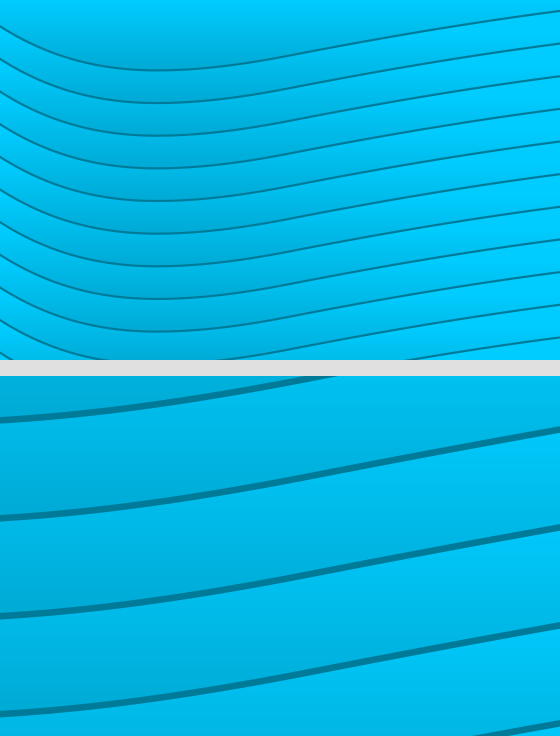
Top, the full canvas; bottom, a detail of the centre.
Reproduce this background procedurally as a WebGL 2 fragment shader.

```glsl
#version 300 es
precision highp float;

uniform vec2 u_resolution;
out vec4 fragColor;

// Lengths are fractions of the canvas width; depth runs down from the top.
const float SPACING = 0.0583;
const float LINE_WIDTH = 0.0039;
const float SHADE_DEPTH = 0.1262;

// Wave knots: x, depth, slope
const vec3 LEFT_END = vec3(0.0, 0.0469, 0.64);
const vec3 VALLEY = vec3(0.28, 0.1257, 0.0);
const vec3 BEND = vec3(0.5195, 0.0987, -0.195);
const vec3 RIGHT_END = vec3(1.0, 0.0195, -0.13);

const vec3 BRIGHT_CYAN = vec3(0.0, 0.8, 1.0);
const vec3 DEEP_CYAN = vec3(0.0, 0.663, 0.83);
const vec3 LINE_TEAL = vec3(0.0, 0.48, 0.6);

// Cubic Hermite curve between two knots
float hermite(vec3 a, vec3 b, float x) {
    float span = b.x - a.x;
    float t = (x - a.x) / span;
    float s = 1.0 - t;
    float ends = mix(a.y, b.y, t * t * (3.0 - 2.0 * t));
    return ends + span * t * s * (a.z * s - b.z * t);
}

// Depth of the topmost line
float waveDepth(float x) {
    if (x < VALLEY.x) return hermite(LEFT_END, VALLEY, x);
    if (x < BEND.x) return hermite(VALLEY, BEND, x);
    return hermite(BEND, RIGHT_END, x);
}

float waveSlope(float x) {
    const float STEP = 0.001;
    return (waveDepth(x + STEP) - waveDepth(x - STEP)) / (2.0 * STEP);
}

void main() {
    float pixel = 1.0 / u_resolution.x;
    float x = gl_FragCoord.x * pixel;
    float depth = (u_resolution.y - gl_FragCoord.y) * pixel;
    float row = (depth - waveDepth(x)) / SPACING;

    // Each band darkens toward the valley of its lower line
    float band = max(ceil(row), 0.0);
    float shade = clamp((depth - band * SPACING) / SHADE_DEPTH, 0.0, 1.0);
    vec3 color = mix(BRIGHT_CYAN, DEEP_CYAN, shade);

    // Even stroke width, corrected for the slope of the wave
    float nearestLine = max(floor(row + 0.5), 0.0);
    float slope = waveSlope(x);
    float distanceToLine = abs(row - nearestLine) * SPACING / sqrt(1.0 + slope * slope);
    float stroke = clamp((0.5 * LINE_WIDTH - distanceToLine) / pixel + 0.5, 0.0, 1.0);

    fragColor = vec4(mix(color, LINE_TEAL, stroke), 1.0);
}
```
